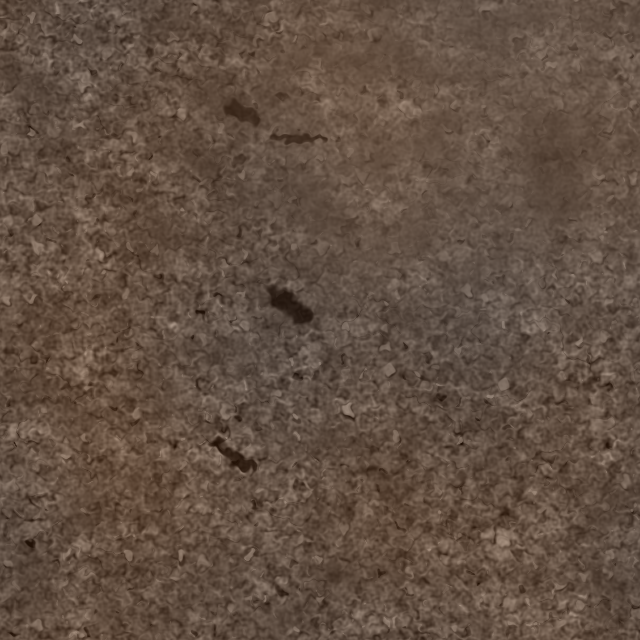
Write a three.js fragment shader that draws this texture.

```glsl
// Dry brown soil: crumbly earth with pale pebbles, dark pits and a few hollows.
#define SOIL vec3(0.380, 0.310, 0.260)
#define TONE_TINT vec3(1.0, 0.98, 0.95)
#define WARM_SHIFT vec3(0.007, 0.0, -0.006)
#define GRAIN_FREQ 84.0
#define PEBBLE_FREQ 27.0
#define PEBBLE_LIGHT 0.155
#define FLECK_LIGHT 0.085
#define PIT_DARK 0.125
#define HOLLOW_DARK 0.20
#define SHADOW_OFFSET vec2(-0.003, 0.006)

varying vec2 vUv;

// Three hashed values in 0..1 for a cell
vec3 hash3(vec2 cell) {
  vec3 h = fract(cell.xyx * vec3(0.1031, 0.1030, 0.0973));
  h += dot(h, h.yxz + 33.33);
  return fract((h.xxy + h.yzz) * h.zyx);
}

float cornerSlope(vec2 cell, vec2 corner, vec2 f) {
  return dot(hash3(cell + corner).xy * 2.0 - 1.0, f - corner);
}

// Gradient noise, scaled to a spread of about one
float noise(vec2 p) {
  vec2 cell = floor(p);
  vec2 f = fract(p);
  vec2 w = f * f * f * (f * (f * 6.0 - 15.0) + 10.0);
  float low = mix(cornerSlope(cell, vec2(0, 0), f), cornerSlope(cell, vec2(1, 0), f), w.x);
  float high = mix(cornerSlope(cell, vec2(0, 1), f), cornerSlope(cell, vec2(1, 1), f), w.x);
  return 5.5 * mix(low, high, w.y);
}

// Scattered, randomly turned oval lumps: 0 outside, up to 1 inside
float lumps(vec2 p, float chance, float radius, float stretch, float seed) {
  vec2 cell = floor(p);
  float cover = 0.0;
  for (int y = -1; y <= 1; y++) {
    for (int x = -1; x <= 1; x++) {
      vec2 c = cell + vec2(x, y);
      vec3 place = hash3(c + seed);
      vec3 look = hash3(c + seed + 57.0);
      vec2 d = p - c - 0.2 - 0.6 * place.xy;
      vec2 axis = normalize(look.xy - 0.5 + vec2(0.013, 0.0));
      vec2 q = vec2(dot(d, axis), dot(d, vec2(-axis.y, axis.x)) * stretch);
      float size = radius * mix(0.6, 1.5, look.z * look.z);
      float lump = 1.0 - smoothstep(0.55, 1.3, length(q) / size);
      cover = max(cover, lump * step(place.z, chance) * mix(0.5, 1.0, look.x));
    }
  }
  return cover;
}

// Soft-edged hollow along the segment a to b
float hollow(vec2 p, vec2 a, vec2 b, float radius) {
  vec2 ab = b - a;
  float along = clamp(dot(p - a, ab) / dot(ab, ab), 0.0, 1.0);
  return 1.0 - smoothstep(0.5, 1.3, length(p - a - ab * along) / radius);
}

void main() {
  vec2 uv = vUv;
  vec2 ragged = uv + 0.0028 * vec2(noise(uv * 75.0 + 3.0), noise(uv * 75.0 + 41.0));

  // Smoother trodden ground at the upper right, rough crumbs elsewhere
  float broad = noise(uv * 4.0 + 7.0);
  float patches = noise(uv * vec2(11.0, 15.0) + 19.0);
  float trodden = 1.0 - smoothstep(0.12, 0.48, length((uv - vec2(0.72, 0.83)) * vec2(0.85, 1.0)));
  float rough = clamp(1.05 + 0.14 * patches + 0.08 * broad - 0.55 * trodden, 0.35, 1.45);

  // Earth tone, from wide patches down to fine grain
  float clumps = noise(ragged * vec2(34.0, 44.0) + 11.0);
  float grain = noise(ragged * vec2(0.9, 1.1) * GRAIN_FREQ + 29.0);
  float fine = noise(uv * 1.8 * GRAIN_FREQ + 53.0);
  float tone = 0.012 * broad + 0.016 * patches + 0.014 * trodden;
  tone += rough * (0.026 * clumps + 0.033 * grain + 0.022 * fine);

  // Broken, mostly level cracks between clods
  float seam = abs(noise(ragged * vec2(20.0, 32.0) + 83.0));
  float broken = smoothstep(0.2, 1.2, noise(uv * 13.0 + 71.0));
  tone -= 0.06 * rough * broken * (1.0 - smoothstep(0.0, 0.35, seam));

  // Pits, small flecks, and pebbles with a shadow below
  float pits = lumps(ragged * 31.0, 0.26, 0.20, 1.6, 5.0);
  float flecks = lumps(ragged * 62.0, 0.24, 0.24, 1.4, 131.0);
  float pebbles = lumps(ragged * PEBBLE_FREQ, 0.25, 0.20, 1.25, 211.0);
  float shadow = lumps((ragged + SHADOW_OFFSET) * PEBBLE_FREQ, 0.25, 0.20, 1.25, 211.0);
  tone -= PIT_DARK * rough * pits;
  tone += FLECK_LIGHT * rough * flecks;
  tone -= 0.07 * shadow * (1.0 - pebbles);
  tone = mix(tone, 0.4 * tone + PEBBLE_LIGHT * min(rough, 1.1), pebbles);

  // Larger slanting hollows and one thin split
  float dark = hollow(ragged, vec2(0.430, 0.540), vec2(0.472, 0.508), 0.016);
  dark = max(dark, hollow(ragged, vec2(0.336, 0.305), vec2(0.394, 0.268), 0.010));
  dark = max(dark, 0.7 * hollow(ragged, vec2(0.425, 0.785), vec2(0.500, 0.782), 0.007));
  dark = max(dark, 0.6 * hollow(ragged, vec2(0.365, 0.830), vec2(0.395, 0.815), 0.014));
  tone = mix(tone, 0.35 * tone - HOLLOW_DARK, dark);

  // Keep the extremes earthy, then drift gently between warm and grey
  tone = clamp(tone, -0.25, 0.27);
  float warmth = noise(uv * 3.0 + 97.0) + 0.8 * (0.5 - uv.x);
  gl_FragColor = vec4(SOIL + tone * TONE_TINT + WARM_SHIFT * warmth, 1.0);
}
```
